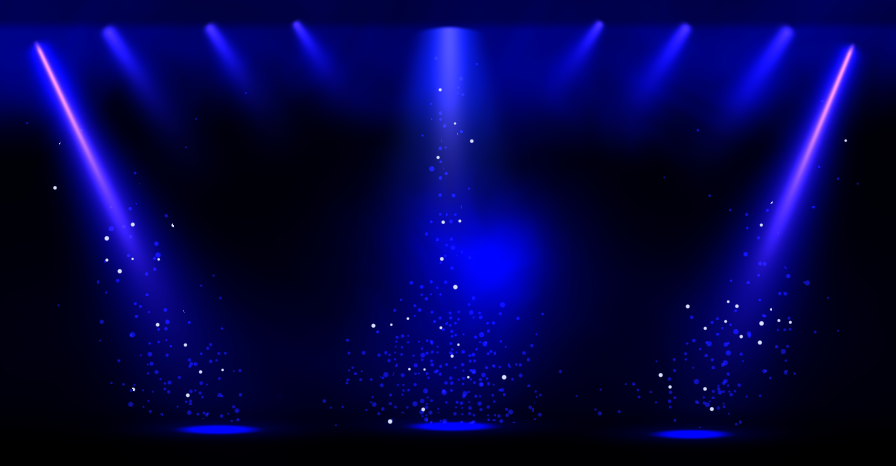
Reproduce this background procedurally as a WebGL 2 fragment shader.

```glsl
#version 300 es
precision highp float;
// An empty stage under blue spotlights: two slanted beams, one central beam,
// a row of small lamps, drifting haze, floor pools and sparkling dust.
// Beams are Gaussian cones, haze is warped sines, dust is jittered cells.

uniform vec2 u_resolution;
out vec4 outColor;

const vec3 BLUE = vec3(0.0, 0.012, 1.0);
const vec3 VIOLET = vec3(0.46, 0.30, 0.95);

vec3 hash3(vec2 cell) {
    vec3 q = fract(cell.xyx * vec3(0.1031, 0.1030, 0.0973));
    q += dot(q, q.yxz + 33.33);
    return fract((q.xxy + q.yzz) * q.zyx);
}

// Soft smoke in 0..1 from layered, rotated sines.
float smoke(vec2 p) {
    float sum = 0.0, amp = 0.5;
    for (int i = 0; i < 5; i++) {
        p += 0.35 * sin(p.yx * 1.7 + float(i) * 2.1);
        sum += amp * sin(p.x + 1.3) * sin(p.y + 0.4);
        p = mat2(1.5, 1.1, -1.1, 1.5) * p;
        amp *= 0.55;
    }
    return clamp(0.5 + 0.8 * sum, 0.0, 1.0);
}

float bell(float x) { return exp(-x * x); }

// Position in a beam: x = fraction along it, y = distance across it.
vec2 beamSpace(vec2 p, vec2 lamp, vec2 target) {
    vec2 axis = target - lamp, d = p - lamp;
    return vec2(dot(d, axis) / dot(axis, axis),
                (d.x * axis.y - d.y * axis.x) / length(axis));
}

// One dust layer: a randomly placed round grain in some of the cells.
float dust(vec2 p, float size, float radius, float density, float seed) {
    vec2 cell = floor(p / size);
    vec3 h = hash3(cell + seed);
    vec2 centre = (cell + 0.2 + 0.6 * h.xy) * size;
    float r = radius * (0.55 + 0.6 * fract(h.z * 47.0));
    float edge = 0.8 / u_resolution.y;
    return step(h.z, density) * (1.0 - smoothstep(r - edge, r + edge, distance(p, centre)));
}

vec3 floorPool(vec2 p, vec2 centre, float halfWidth) {
    vec2 d = (p - centre) / vec2(halfWidth, 0.011);
    float disc = 1.0 - smoothstep(0.45, 1.15, length(d));
    return BLUE * (0.85 * disc + 0.22 * exp(-0.35 * dot(d, d)));
}

vec3 sideBeam(vec2 p, vec2 lamp, vec2 pool) {
    vec2 b = beamSpace(p, lamp, pool);
    float t = max(b.x, 0.0), on = smoothstep(-0.01, 0.025, b.x);
    float fade = 1.0 - smoothstep(0.25, 1.08, t);
    vec3 light = BLUE * bell(b.y / (0.022 + 0.125 * t)) * (0.10 + 0.58 * fade);
    light += vec3(0.18, 0.08, 0.30) * bell(b.y / (0.012 + 0.05 * t)) * fade * fade;
    float core = bell(b.y / (0.005 + 0.024 * t)) * (1.0 - smoothstep(0.2, 0.64, t));
    light += VIOLET * core * 0.85;
    light += vec3(0.45, 0.25, 0.3) * bell(b.y / 0.005) * (1.0 - smoothstep(0.08, 0.42, t));
    return light * on;
}

void main() {
    vec2 p = (gl_FragCoord.xy - vec2(0.5 * u_resolution.x, 0.0)) / u_resolution.y;
    float fog = smoke(p * 4.0 + 1.7), wisps = smoke(p * 7.0 + 8.0);

    // Haze: ceiling band, central cloud and a faint veil low on the stage.
    float ceiling = smoothstep(0.66, 0.90, p.y + 0.10 * (fog - 0.5));
    ceiling *= 0.22 + 0.34 * fog + 0.10 * smoothstep(0.5, 0.9, abs(p.x));
    ceiling *= 1.0 - 0.4 * smoothstep(0.93, 0.96, p.y);
    vec2 c = (p - vec2(0.03, 0.46)) / vec2(0.19, 0.19);
    float cloud = exp(-dot(c, c)) * (0.38 + 0.45 * wisps);
    cloud += 0.25 * exp(-dot(p - vec2(0.11, 0.44), p - vec2(0.11, 0.44)) / 0.009);
    float veil = bell((p.y - 0.28) / 0.2) * bell(p.x / 0.75) * (0.06 + 0.14 * fog);
    veil += 0.20 * bell(p.x / 0.16) * bell((p.y - 0.23) / 0.15);
    vec3 color = vec3(0.0, 0.0, 0.025) + BLUE * (ceiling + cloud + veil);

    // Small lamps, mirrored, growing towards the wings.
    for (int i = 0; i < 6; i++) {
        float k = float(i / 2), side = i % 2 == 0 ? -1.0 : 1.0;
        vec2 lamp = vec2(side * (0.328 + 0.17 * k + 0.016 * k * k), 0.952 - 0.007 * k);
        vec2 b = beamSpace(p, lamp, lamp + vec2(-side * 0.55, -0.84) * (0.25 + 0.07 * k));
        float t = max(b.x, 0.0), w = 0.010 + 0.003 * k;
        float on = smoothstep(-0.03, 0.03, b.x);
        color += on * BLUE * 0.36 * bell(b.y / (w + 0.06 * t)) * (1.0 - smoothstep(0.1, 1.2, t));
        color += on * VIOLET * 0.75 * bell(b.y / (w * 0.8 + 0.025 * t)) * exp(-t * 6.0);
    }

    // Large beams.
    vec2 leftPool = vec2(-0.492, 0.078), rightPool = vec2(0.523, 0.068);
    color += sideBeam(p, vec2(-0.884, 0.908), leftPool);
    color += sideBeam(p, vec2(0.869, 0.903), rightPool);
    float drop = max(0.94 - p.y, 0.0), x = p.x - 0.003;
    float lit = 1.0 - smoothstep(0.935, 0.947, p.y + 2.0 * x * x);
    float cone = exp(-pow(abs(x) / (0.057 + 0.22 * drop), 4.0));
    color += lit * cone * vec3(0.03, 0.10, 0.42) * (1.0 - smoothstep(0.05, 0.5, drop));
    color += lit * bell(x / (0.024 + 0.05 * drop)) * vec3(0.30, 0.23, 0.5) * exp(-drop * drop * 14.0);

    // Floor falls to black, then receives the light pools.
    color *= mix(0.12, 1.0, smoothstep(0.04, 0.14, p.y));
    color += floorPool(p, leftPool, 0.095) + floorPool(p, vec2(0.01, 0.085), 0.10);
    color += floorPool(p, rightPool, 0.09);

    // Dust gathers in the beams and thickens near the floor.
    float low = 1.0 - smoothstep(0.15, 0.48, p.y), above = smoothstep(0.08, 0.12, p.y);
    float middle = bell(x / (0.04 + 0.13 * low)) * (1.0 - smoothstep(0.7, 0.93, p.y));
    float axisX = p.x < 0.0 ? -0.535 - 0.42 * (p.y - 0.1) : 0.55 + 0.38 * (p.y - 0.1);
    float wing = bell((p.x - axisX) / 0.11) * (1.0 - smoothstep(0.3, 0.9, p.y));
    float amount = above * (middle * (0.35 + 0.65 * low) + 0.45 * wing * (0.2 + 0.8 * low));
    float grains = dust(p, 0.013, 0.0034, 0.55 * amount, 3.0) + dust(p, 0.021, 0.005, 0.45 * amount, 71.0);
    color += vec3(0.05, 0.06, 0.5) * grains;
    float sparks = dust(p, 0.036, 0.0042, above * (0.26 * middle + 0.17 * wing), 19.0);
    color = mix(color, vec3(0.85, 0.88, 1.0), min(sparks, 1.0));
    outColor = vec4(clamp(color, 0.0, 1.0), 1.0);
}
```
